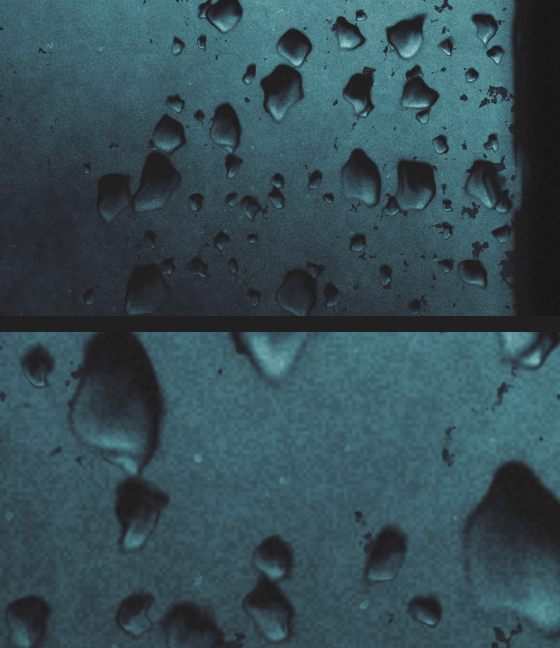
Top: the whole. Bottom: its middle third, enlarged.
Write a Shadertoy shader that draws this texture.

```glsl
// Dark, uneven water drops on a dim teal pane beside a black window frame.

const vec3 BLACK = vec3(0.125, 0.120, 0.122);
const vec3 SLATE = vec3(0.165, 0.185, 0.215);
const vec3 DUSK  = vec3(0.20, 0.28, 0.31);
const vec3 SEA   = vec3(0.24, 0.38, 0.42);
const vec3 TEAL  = vec3(0.29, 0.50, 0.53);
const vec3 PALE  = vec3(0.41, 0.62, 0.64);
const vec3 GLINT = vec3(0.62, 0.80, 0.80);

const float FRAME_EDGE = 0.918;             // share of the canvas width
const vec2  BIG_CELL   = vec2(0.205, 0.255);
const vec2  SMALL_CELL = vec2(0.085, 0.10);
const float BIG_CHANCE = 0.70;
const float SMALL_CHANCE = 0.30;
const float SOFTNESS = 0.005;
const float GRAIN_SCALE = 250.0;
const float GRAIN_AMOUNT = 0.75;

vec4 hash4(vec2 p) {
    vec4 h = fract(p.xyxy * vec4(0.1031, 0.1030, 0.0973, 0.1099));
    h += dot(h, h.wzxy + 33.33);
    return fract((h.xxyz + h.yzzw) * h.zywx);
}

float noise(vec2 p) {
    vec2 i = floor(p), f = fract(p);
    f = f * f * (3.0 - 2.0 * f);
    float low  = mix(hash4(i).x, hash4(i + vec2(1, 0)).x, f.x);
    float high = mix(hash4(i + vec2(0, 1)).x, hash4(i + vec2(1, 1)).x, f.x);
    return mix(low, high, f.y);
}

float fbm(vec2 p) {
    float sum = 0.0, weight = 0.5;
    for (int i = 0; i < 4; i++) {
        sum += weight * noise(p);
        p = mat2(1.6, 1.2, -1.2, 1.6) * p + 7.3;
        weight *= 0.5;
    }
    return sum;
}

// Tones run from 0 (black) to 6 (glint), one step per colour.
vec3 toneColor(float t) {
    vec3 c = mix(BLACK, SLATE, clamp(t, 0.0, 1.0));
    c = mix(c, DUSK,  clamp(t - 1.0, 0.0, 1.0));
    c = mix(c, SEA,   clamp(t - 2.0, 0.0, 1.0));
    c = mix(c, TEAL,  clamp(t - 3.0, 0.0, 1.0));
    c = mix(c, PALE,  clamp(t - 4.0, 0.0, 1.0));
    return mix(c, GLINT, clamp(t - 5.0, 0.0, 1.0));
}

// One drop: shadowed crown, dark rim and a light pool at its foot.
float paintDrop(float tone, float back, vec2 q, float size, vec4 shape) {
    float stretch = mix(1.0, 1.75, shape.x);
    vec2 seed = shape.xy * 40.0;
    q += 0.75 * (vec2(noise(q * 1.1 + seed), noise(q * 1.1 + seed + 19.0)) - 0.5);
    q.x += (shape.y - 0.5) * 0.5 * q.y * q.y;
    float height = q.y / stretch;
    float width = max(0.45, 1.0 + (shape.z - 0.4) * 0.8 * height);
    float d = length(vec2(q.x / width, height)) - 1.0;
    float soft = SOFTNESS / size;

    float side = shape.w < 0.65 ? 1.0 : -1.0;
    float ripple = noise(q * vec2(3.0, 1.4) + seed) - 0.5;
    float pool = smoothstep(0.55, -0.85, height + 0.5 * side * q.x + 0.6 * ripple);
    float rim = smoothstep(-0.03, -0.32, d + 0.14 * side * q.x + 0.12 * height);
    float foot = smoothstep(-0.35, -0.8, height + 0.25 * ripple);
    float inside = mix(0.05, back + 0.3 + 1.3 * foot, pool * rim);

    float halo = smoothstep(0.3, 0.0, d) * 0.5;
    tone = mix(tone, tone * 0.75, halo);
    return mix(tone, inside, smoothstep(soft, -soft, d));
}

// Scattered drops, one at most per jittered cell, sparse toward the left.
float paintDrops(float tone, float back, vec2 p, vec2 cell, float chance, float seed) {
    vec2 home = floor(p / cell);
    for (int j = -1; j <= 1; j++)
    for (int i = -1; i <= 1; i++) {
        vec2 id = home + vec2(i, j);
        vec4 place = hash4(id + seed);
        vec4 shape = hash4(id + seed + 57.0);
        vec2 center = (id + 0.5 + 0.5 * (place.yz - 0.5)) * cell;
        if (place.x > chance * smoothstep(0.15, 0.65, center.x)) continue;
        float size = cell.x * mix(0.15, 0.31, place.w);
        float lean = (shape.w - 0.5) * 0.9;
        float c = cos(lean), s = sin(lean);
        vec2 q = mat2(c, s, -s, c) * (p - center) / size;
        tone = paintDrop(tone, back, q, size, shape);
    }
    return tone;
}

void mainImage(out vec4 fragColor, in vec2 fragCoord) {
    vec2 uv = fragCoord / iResolution.xy;
    vec2 p = fragCoord / iResolution.y;

    // Pane: light from the upper right, with faint stains
    float light = 0.75 * uv.y + 0.6 * uv.x - 0.2;
    float back = 0.85 + 3.5 * smoothstep(-0.05, 0.95, light);
    float tone = back + (fbm(p * 7.0) - 0.47) * 0.9 + (fbm(p * 38.0) - 0.47) * 0.7;

    // Dirt specks, thick near the frame, and a few pale crumbs
    float dirtZone = smoothstep(0.6, 0.9, uv.x) * 0.12 + 0.10 * (noise(p * 5.0) - 0.5);
    float dirt = smoothstep(0.72, 0.79, fbm(p * 32.0 + 11.0) + dirtZone);
    tone = mix(tone, 0.4, dirt * 0.85);
    tone += 1.1 * smoothstep(0.73, 0.82, fbm(p * 45.0 + 90.0));

    // Drops
    tone = paintDrops(tone, back, p, SMALL_CELL, SMALL_CHANCE, 131.0);
    tone = paintDrops(tone, back, p, BIG_CELL, BIG_CHANCE, 23.0);

    // Frame with a worn, shadowed edge
    float edge = uv.x - FRAME_EDGE + 0.012 * (noise(vec2(3.0, p.y * 9.0)) - 0.5);
    tone *= 1.0 - 0.25 * smoothstep(-0.035, 0.0, edge);
    float wear = smoothstep(0.62, 0.85, noise(vec2(p.x * 50.0, p.y * 8.0)));
    float frameTone = 0.1 + 2.2 * wear * smoothstep(0.03, 0.005, edge);
    tone = mix(tone, frameTone, smoothstep(-0.006, 0.008, edge));

    // Film grain
    float grain = noise(p * GRAIN_SCALE) - 0.5;
    tone += grain * GRAIN_AMOUNT * mix(0.35, 1.0, smoothstep(0.2, 2.0, tone));
    vec3 color = toneColor(tone) + grain * 0.012;
    color *= 1.0 - 0.25 * smoothstep(0.0, 0.06, edge);
    fragColor = vec4(color, 1.0);
}
```
